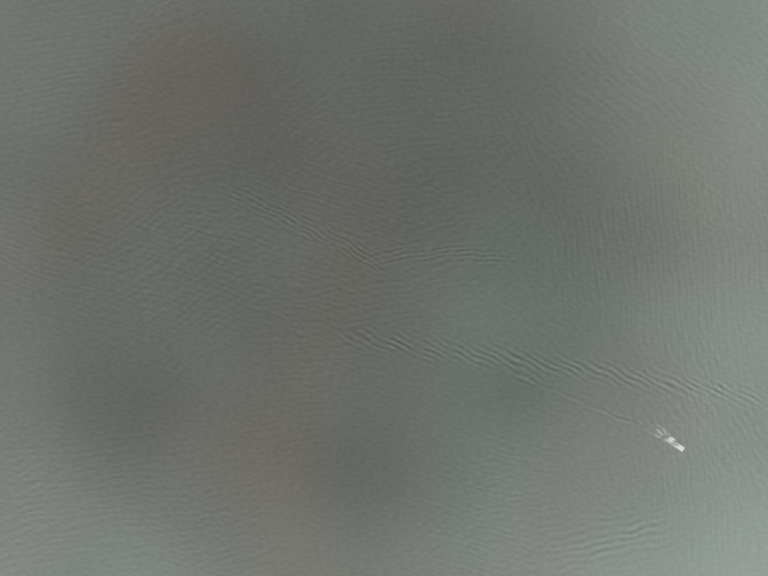
A WebGL 2 fragment shader for this texture:

```glsl
#version 300 es
precision highp float;
// Calm grey-green water seen from high above, with a small boat and its wakes.
// Broad gradient noise sets the light and tint; patches of warped sine trains
// make the ripples, skewed wave bands the old wakes, and streaks the foam.

uniform vec2 u_resolution;
out vec4 fragColor;

const float TAU = 6.2831853;

vec2 hashGradient(vec2 cell) {
  vec3 q = fract(cell.xyx * vec3(0.1031, 0.1030, 0.0973));
  q += dot(q, q.yzx + 33.33);
  float angle = TAU * fract((q.x + q.y) * q.z);
  return vec2(cos(angle), sin(angle));
}

float corner(vec2 cell, vec2 f, vec2 o) {
  return dot(hashGradient(cell + o), f - o);
}

// Gradient noise, about -0.7 to 0.7
float noise(vec2 p) {
  vec2 i = floor(p), f = p - i;
  vec2 w = f * f * f * (f * (f * 6.0 - 15.0) + 10.0);
  vec2 e = vec2(1.0, 0.0);
  return mix(mix(corner(i, f, e.yy), corner(i, f, e.xy), w.x),
             mix(corner(i, f, e.yx), corner(i, f, e.xx), w.x), w.y);
}

vec2 rotate(vec2 p, float angle) {
  float c = cos(angle), s = sin(angle);
  return vec2(c * p.x + s * p.y, c * p.y - s * p.x);
}

// Parallel crests along an angle, broken up into soft patches
float waveTrain(vec2 p, float angle, float wavelength, float seed) {
  vec2 q = rotate(p, angle);
  float bend = 1.8 * noise(p * 4.0 + seed) + 0.7 * noise(q * vec2(16.0, 36.0) + seed);
  float patches = smoothstep(-0.2, 0.45, noise(p * 3.2 + seed * 1.7));
  float breaks = 0.65 + 1.3 * noise(q * vec2(24.0, 60.0) - seed);
  return sin(TAU * (q.y / wavelength + bend)) * patches * breaks;
}

// Wave packet between two points; skew tilts its crests, bow curves its path
float wakeBand(vec2 p, vec2 a, vec2 b, float width, float wavelength, float skew, float bow) {
  vec2 axis = normalize(b - a);
  float span = length(b - a);
  float along = dot(p - a, axis);
  float t = along / span;
  float across = dot(p - a, vec2(-axis.y, axis.x)) - bow * 4.0 * t * (1.0 - t);
  float fade = smoothstep(-0.08, 0.2, t) * (1.0 - smoothstep(0.85, 1.06, t));
  float phase = (across + skew * along) / wavelength + 0.6 * noise(p * 26.0);
  float shape = exp(-across * across / (width * width));
  return sin(TAU * phase) * shape * fade * (0.8 + 1.1 * noise(p * 34.0 + 5.0));
}

// Soft dark or light spot
float spot(vec2 p, vec2 center, float radius) {
  vec2 d = (p - center) / radius;
  return exp(-dot(d, d));
}

// Streak from a tip, growing fainter behind it
float streak(vec2 q, float slope, float size, float width, float soft) {
  float side = abs(q.y - slope * q.x) - width;
  float ends = smoothstep(-soft, soft, q.x) * (1.0 - smoothstep(0.2, 1.0, q.x / size));
  return (1.0 - smoothstep(-soft, soft, side)) * ends;
}

// Broken foam behind the boat; the bow is at the origin and x runs astern
float foam(vec2 q, float soft) {
  float torn = smoothstep(-0.4, 0.3, noise(q * vec2(90.0, 240.0)));
  float hull = streak(q, 0.05, 0.036, 0.0045, soft);
  float wash = streak(q, -0.03, 0.080, 0.0030, soft);
  wash = max(wash, streak(q, 0.13, 0.085, 0.0018, soft));
  wash = max(wash, streak(q, -0.17, 0.075, 0.0022, soft));
  return max(hull * (0.6 + 0.4 * torn), wash * torn);
}

// Broad light: darkest above the middle, brightest towards the lower right
float waterLight(vec2 p) {
  float d = length((p - vec2(0.58, 0.68)) * vec2(0.8, 1.0));
  float light = 0.366 + 0.205 * pow(d, 1.45) + 0.055 * smoothstep(0.7, 1.33, p.x);
  light += 0.030 * noise(p * 2.6 + 3.0) + 0.018 * noise(p * 6.0 + 8.0);
  light -= 0.035 * spot(p, vec2(0.90, 0.32), 0.08) + 0.035 * spot(p, vec2(0.21, 0.28), 0.11);
  light -= 0.045 * spot(p, vec2(0.65, 0.20), 0.12) + 0.030 * spot(p, vec2(1.05, 0.57), 0.13);
  return light + 0.025 * spot(p, vec2(0.85, 0.43), 0.13);
}

void main() {
  vec2 p = gl_FragCoord.xy / u_resolution.y;
  float soft = max(0.0015, 0.8 / u_resolution.y);

  // Water colour, drifting between warm grey and sea green
  float light = waterLight(p);
  float green = 0.36 + 0.7 * noise(p * 2.9 + 14.0) + 2.8 * (light - 0.43);
  green += 0.5 * spot(p, vec2(0.85, 0.42), 0.2);
  vec3 tint = mix(vec3(1.01, 1.0, 0.95), vec3(0.975, 1.055, 1.010), clamp(green, 0.0, 1.0));

  // Ripples: level on the left, steep on the right
  float steep = smoothstep(0.70, 1.10, p.x + 0.3 * (p.y - 0.5));
  float ripple = 0.0;
  for (int i = 0; i < 3; i++) {
    float k = float(i);
    float level = waveTrain(p, -0.30 + 0.42 * k, 0.0105 + 0.0015 * k, 11.0 + 7.3 * k);
    float upright = waveTrain(p, -1.45 + 0.38 * k, 0.0110 + 0.0015 * k, 41.0 + 5.9 * k);
    ripple += 0.012 * mix(level, upright, steep);
  }
  ripple += 0.026 * noise(rotate(p, -0.3) * vec2(95.0, 185.0));

  // Old wakes: a bent pair of arms and a long feathered band
  ripple += 0.034 * wakeBand(p, vec2(0.38, 0.67), vec2(0.67, 0.530), 0.017, 0.0085, 0.05, 0.008);
  ripple += 0.034 * wakeBand(p, vec2(0.63, 0.545), vec2(0.90, 0.545), 0.014, 0.0085, -0.10, 0.014);
  ripple += 0.048 * wakeBand(p, vec2(0.56, 0.42), vec2(1.40, 0.295), 0.018, 0.0110, 0.36, 0.004);
  ripple += 0.028 * wakeBand(p, vec2(0.84, 0.37), vec2(1.14, 0.250), 0.007, 0.0110, 0.03, 0.0);
  ripple += 0.032 * wakeBand(p, vec2(0.96, 0.03), vec2(1.16, 0.09), 0.035, 0.0130, 0.10, 0.0);

  // Boat and foam
  vec2 astern = rotate(p - vec2(1.187, 0.219), 2.53);
  vec3 color = light * tint + ripple;
  color = mix(color, vec3(0.90, 0.89, 0.86), 0.9 * foam(astern, soft));
  fragColor = vec4(color, 1.0);
}
```
